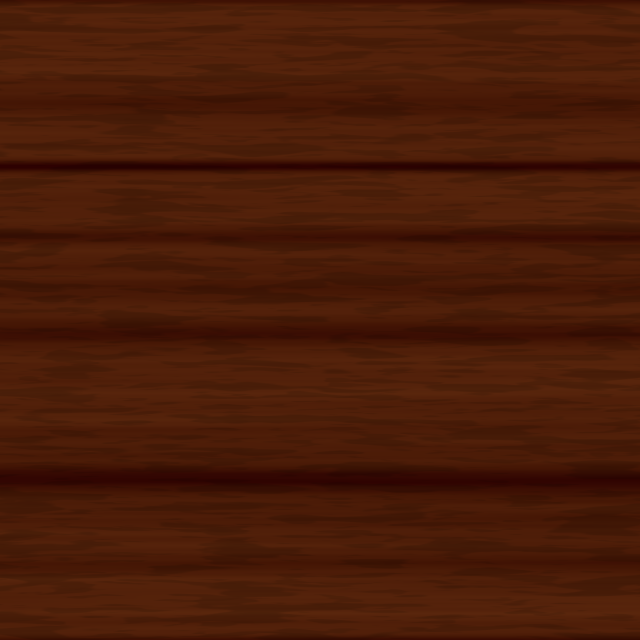
Reproduce this texture procedurally as a Shadertoy shader.

```glsl
const vec3 DEEP_RED = vec3(0.175, 0.005, 0.003);
const vec3 RED_BROWN = vec3(0.270, 0.088, 0.018);
const vec3 WARM_BROWN = vec3(0.365, 0.160, 0.055);
const vec3 FLECK_TINT = vec3(0.76, 0.76, 0.62);

const float BASE_TONE = 0.80;
const float STREAK_CONTRAST = 0.30;
const float FLECK_THRESHOLD = 0.20;
const float FLECK_SOFTNESS = 0.05;
const float FLECK_STRENGTH = 0.75;
const int FLECK_LAYERS = 3;
const vec2 FLECK_SCALE = vec2(5.5, 64.0);
const vec2 STREAK_SCALE = vec2(0.7, 38.0);

// Dark growth bands: height, half width, depth
const int BAND_COUNT = 11;
const vec3 BANDS[BAND_COUNT] = vec3[](
    vec3(0.000, 0.007, 0.50), vec3(0.120, 0.018, 0.28),
    vec3(0.195, 0.028, 0.20), vec3(0.250, 0.021, 0.72),
    vec3(0.310, 0.030, 0.16), vec3(0.478, 0.020, 0.48),
    vec3(0.555, 0.040, 0.22), vec3(0.630, 0.013, 0.46),
    vec3(0.740, 0.009, 0.76), vec3(0.835, 0.024, 0.30),
    vec3(1.000, 0.007, 0.40));

vec2 gradientAt(vec2 cell) {
    uvec2 q = uvec2(ivec2(cell)) * uvec2(1597u, 3571u);
    uint h = (q.x ^ q.y) * 73471u;
    h = (h ^ (h >> 15)) * 40503u;
    h = (h ^ (h >> 13)) * 69069u;
    float angle = 6.28319 * float(h >> 16) / 65536.0;
    return vec2(cos(angle), sin(angle));
}

float gradientNoise(vec2 p) {
    vec2 i = floor(p);
    vec2 f = p - i;
    vec2 u = f * f * f * (f * (f * 6.0 - 15.0) + 10.0);
    vec2 e = vec2(1.0, 0.0);
    float low = mix(dot(gradientAt(i), f),
                    dot(gradientAt(i + e.xy), f - e.xy), u.x);
    float high = mix(dot(gradientAt(i + e.yx), f - e.yx),
                     dot(gradientAt(i + e.xx), f - e.xx), u.x);
    return mix(low, high, u.y);
}

float bandTone(float y) {
    float tone = BASE_TONE;
    for (int k = 0; k < BAND_COUNT; k++) {
        float d = (y - BANDS[k].x) / BANDS[k].y;
        tone -= BANDS[k].z * exp(-d * d);
    }
    return tone;
}

// Long threads running almost the full width
float streaks(vec2 uv) {
    float sum = 0.0;
    float weight = 0.5;
    vec2 scale = STREAK_SCALE;
    for (int k = 0; k < 3; k++) {
        sum += weight * gradientNoise(uv * scale + 31.7 * float(k + 1));
        scale *= vec2(1.6, 2.0);
        weight *= 0.8;
    }
    return sum;
}

// Ragged, pointed pores in several sizes
float flecks(vec2 uv) {
    uv.y += 0.006 * gradientNoise(uv * vec2(4.0, 9.0));
    float clearWood = 1.0;
    vec2 scale = FLECK_SCALE;
    for (int k = 0; k < FLECK_LAYERS; k++) {
        vec2 p = uv * scale + 57.3 * float(k + 1);
        float pore = gradientNoise(p) + 0.30 * gradientNoise(p * vec2(2.7, 2.1) + 11.0);
        float threshold = FLECK_THRESHOLD + 0.06 * float(k);
        float edge = FLECK_SOFTNESS + 0.5 * fwidth(pore);
        float cover = smoothstep(threshold - edge, threshold + edge, pore);
        clearWood *= 1.0 - cover * (0.75 - 0.12 * float(k));
        scale *= vec2(1.5, 1.55);
    }
    return 1.0 - clearWood;
}

vec3 woodRamp(float tone) {
    float t = 2.0 * clamp(tone, 0.0, 1.0);
    vec3 shade = mix(DEEP_RED, RED_BROWN, min(t, 1.0));
    return mix(shade, WARM_BROWN, max(t - 1.0, 0.0));
}

void mainImage(out vec4 fragColor, in vec2 fragCoord) {
    vec2 uv = fragCoord / iResolution.xy;

    float tone = bandTone(uv.y) + STREAK_CONTRAST * streaks(uv);
    vec3 color = woodRamp(tone);
    color *= mix(vec3(1.0), FLECK_TINT, FLECK_STRENGTH * flecks(uv));

    fragColor = vec4(color, 1.0);
}
```
